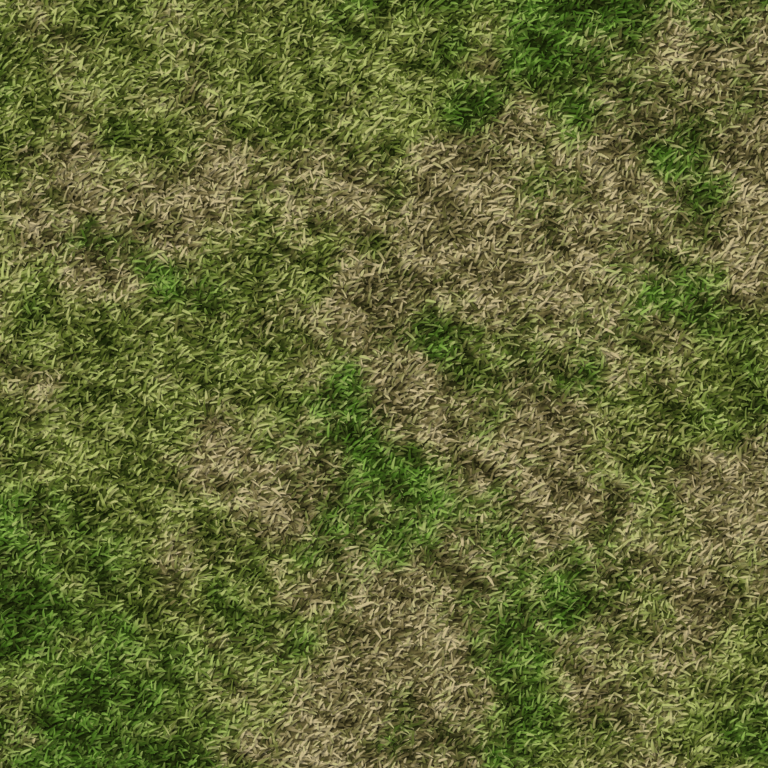
A WebGL 2 fragment shader for this texture:

```glsl
#version 300 es
precision highp float;
precision highp int;
// Patchy meadow turf: short tangled blades over green and dry ground.

uniform vec2 u_resolution;
out vec4 fragColor;

// Integer hash giving three values in 0..1
vec3 hash3(ivec3 cell) {
  uvec3 v = uvec3(cell) * 1664525u + 1013904223u;
  v.x += v.y * v.z;
  v.y += v.z * v.x;
  v.z += v.x * v.y;
  v ^= v >> 16u;
  v.x += v.y * v.z;
  v.y += v.z * v.x;
  v.z += v.x * v.y;
  return vec3(v >> 8u) / 16777216.0;
}

float valueNoise(vec2 p, int seed) {
  ivec2 i = ivec2(floor(p));
  vec2 f = fract(p);
  f = f * f * (3.0 - 2.0 * f);
  float a = hash3(ivec3(i, seed)).x;
  float b = hash3(ivec3(i + ivec2(1, 0), seed)).x;
  float c = hash3(ivec3(i + ivec2(0, 1), seed)).x;
  float d = hash3(ivec3(i + ivec2(1, 1), seed)).x;
  return mix(mix(a, b, f.x), mix(c, d, f.x), f.y);
}

float fbm(vec2 p, int seed) {
  float sum = 0.0, weight = 0.5;
  for (int i = 0; i < 4; i++) {
    sum += weight * valueNoise(p, seed + i);
    p = mat2(0.8, 0.6, -0.6, 0.8) * p * 2.03 + 7.3;
    weight *= 0.5;
  }
  return sum / 0.9375;
}

// Small tufts, slightly stretched along a falling diagonal
float tufts(vec2 p) {
  vec2 q = mat2(0.86, 0.5, -0.5, 0.86) * p;
  return fbm(q * vec2(31.0, 37.0), 60);
}

// Shadow, middle and highlight of green or dry grass
vec3 grassColor(float tone, float dry, float lush) {
  vec3 dark = mix(vec3(0.12, 0.17, 0.04), vec3(0.18, 0.17, 0.08), dry);
  vec3 green = mix(vec3(0.40, 0.46, 0.17), vec3(0.27, 0.42, 0.11), lush);
  vec3 middle = mix(green, vec3(0.47, 0.43, 0.26), dry);
  vec3 straw = vec3(0.80, 0.74, 0.56);
  vec3 light = mix(mix(vec3(0.72, 0.76, 0.44), vec3(0.54, 0.69, 0.29), lush), straw, dry);
  vec3 shaded = mix(dark, middle, clamp(tone * 2.0, 0.0, 1.0));
  return mix(shaded, light, clamp(tone * 2.0 - 1.0, 0.0, 1.0));
}

// Distance to a faintly bent blade that tapers towards its tip
float bladeDistance(vec2 p, vec2 dir, float halfLength, float halfWidth) {
  float along = dot(p, dir);
  float across = dot(p, vec2(-dir.y, dir.x));
  across += 0.07 * along * along / halfLength;
  float beyond = max(abs(along) - halfLength, 0.0);
  float taper = 1.0 - 0.45 * clamp(along / halfLength, 0.0, 1.0);
  return length(vec2(beyond, across)) - halfWidth * taper;
}

void main() {
  vec2 p = gl_FragCoord.xy / u_resolution.y;
  float edge = max(0.6 / u_resolution.y, 0.0012);

  // Broad patches with ragged borders, and tuft relief
  float ragged = fbm(p * 17.0 + 5.3, 20) - 0.5;
  float dryness = smoothstep(0.30, 0.74, fbm(p * 5.5 + 3.1, 10) + 0.55 * ragged);
  float lushness = smoothstep(0.46, 0.76, fbm(p * 5.0 + 11.7, 30) - 0.4 * ragged);
  lushness *= 1.0 - 0.8 * dryness;
  float tuft = tufts(p);
  float relief = tuft - tufts(p + vec2(0.006, 0.009));
  float shade = (tuft - 0.5) * 0.85 + relief * 0.35;
  shade += (dryness - 0.5) * 0.10 - lushness * 0.07;

  vec3 color = grassColor(0.30 + shade, dryness, lushness);

  // Blades stacked from the shaded ground up to the lit tips
  for (int layer = 0; layer < 9; layer++) {
    float height = float(layer) / 8.0;
    float cellSize = 0.0125;
    vec2 q = p + vec2(0.37, 0.61) * cellSize * float(layer);
    ivec2 home = ivec2(floor(q / cellSize));
    for (int k = 0; k < 9; k++) {
      ivec2 cell = home + ivec2(k % 3 - 1, k / 3 - 1);
      vec3 place = hash3(ivec3(cell, 100 + layer));
      vec3 look = hash3(ivec3(cell, 200 + layer));
      vec2 offset = q - (vec2(cell) + place.xy) * cellSize;
      float angle = 0.5 + (place.z + look.x - 1.0) * 1.7;
      vec2 dir = vec2(cos(angle), sin(angle));
      float halfLength = mix(0.0025, 0.0085, look.y * look.y);
      float halfWidth = mix(0.0010, 0.0020, fract(look.x * 7.0));

      // Soft shadow falling to the lower right
      vec2 shadowOffset = offset - vec2(0.0014, -0.0020);
      float shadow = bladeDistance(shadowOffset, dir, halfLength, halfWidth);
      color *= 1.0 - 0.20 * (1.0 - smoothstep(-0.001, 0.002, shadow));

      float along = clamp(dot(offset, dir) / halfLength, -1.0, 1.0);
      float tone = 0.53 + 0.18 * height + shade + (look.z - 0.5) * 0.72 + 0.10 * along;
      float dry = clamp(dryness + (fract(look.z * 13.0) - 0.5) * 0.8, 0.0, 1.0);
      float blade = bladeDistance(offset, dir, halfLength, halfWidth);
      float cover = 1.0 - smoothstep(-edge, edge, blade);
      color = mix(color, grassColor(tone, dry, lushness), cover * 0.94);
    }
  }
  fragColor = vec4(color, 1.0);
}
```
